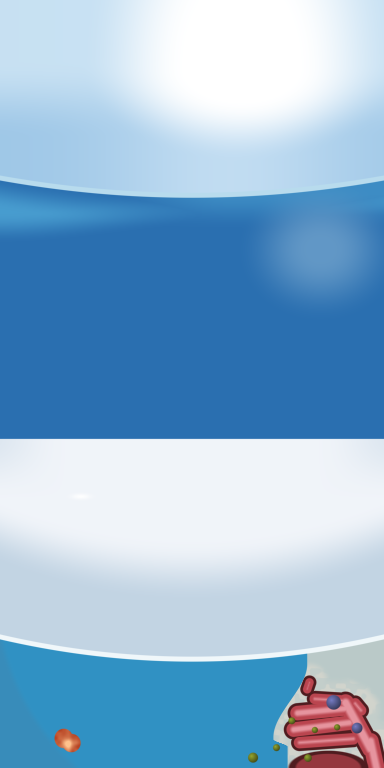
Write a Shadertoy shader that draws this background.

```glsl
const vec3 SKY_TOP = vec3(0.78, 0.88, 0.95);
const vec3 SKY_LOW = vec3(0.62, 0.78, 0.905);
const vec3 SKY_RIM = vec3(0.72, 0.86, 0.93);
const vec3 DEEP_BLUE = vec3(0.165, 0.435, 0.69);
const vec3 BAND_BLUE = vec3(0.28, 0.61, 0.81);
const vec3 HAZE_BLUE = vec3(0.42, 0.62, 0.79);
const vec3 PALE = vec3(0.94, 0.955, 0.975);
const vec3 PALE_SHADE = vec3(0.76, 0.83, 0.89);
const vec3 TEAL = vec3(0.19, 0.57, 0.765);
const vec3 BONE = vec3(0.73, 0.79, 0.785);
const vec3 BONE_LIGHT = vec3(0.82, 0.83, 0.80);
const vec3 TISSUE = vec3(0.73, 0.27, 0.31);
const vec3 TISSUE_LIGHT = vec3(0.90, 0.58, 0.62);
const vec3 DARK_RED = vec3(0.31, 0.11, 0.12);
const vec3 OLIVE = vec3(0.50, 0.56, 0.16);
const vec3 VIOLET = vec3(0.40, 0.42, 0.66);
const vec3 EMBER = vec3(0.72, 0.27, 0.14);
const vec3 EMBER_LIGHT = vec3(1.0, 0.76, 0.55);
const float PANEL_SPLIT = 1.143;
const float RIM_WIDTH = 0.013;

// Folds: segment ends, then radii
const vec4 FOLDS[8] = vec4[8](
    vec4(0.82, 1.820, 0.90, 1.825), vec4(0.775, 1.857, 0.90, 1.845),
    vec4(0.765, 1.90, 0.91, 1.882), vec4(0.78, 1.934, 0.92, 1.924),
    vec4(0.90, 1.83, 0.965, 1.95), vec4(0.965, 1.93, 0.985, 2.02),
    vec4(0.80, 1.795, 0.806, 1.777), vec4(0.925, 1.832, 0.94, 1.85));
const float FOLD_RADII[8] = float[8](0.014, 0.019, 0.019, 0.015, 0.022, 0.021, 0.011, 0.014);

// Beads: centre and radius; the first two are violet
const vec3 BEADS[8] = vec3[8](
    vec3(0.869, 1.829, 0.019), vec3(0.930, 1.896, 0.014),
    vec3(0.760, 1.877, 0.009), vec3(0.820, 1.901, 0.008),
    vec3(0.878, 1.894, 0.008), vec3(0.802, 1.974, 0.010),
    vec3(0.659, 1.973, 0.013), vec3(0.720, 1.947, 0.009));

float hash(vec2 p) {
    vec3 q = fract(vec3(p.xyx) * 0.1031);
    q += dot(q, q.yzx + 33.33);
    return fract((q.x + q.y) * q.z);
}

float noise(vec2 p) {
    vec2 i = floor(p), f = fract(p);
    f = f * f * (3.0 - 2.0 * f);
    return mix(mix(hash(i), hash(i + vec2(1, 0)), f.x),
               mix(hash(i + vec2(0, 1)), hash(i + vec2(1, 1)), f.x), f.y);
}

float segmentDistance(vec2 p, vec2 a, vec2 b) {
    vec2 ab = b - a;
    return length(p - a - ab * clamp(dot(p - a, ab) / dot(ab, ab), 0.0, 1.0));
}

float cover(float d, float aa) { return 1.0 - smoothstep(-aa, aa, d); }

vec3 skyPanel(vec2 p) {
    vec3 col = mix(SKY_TOP, SKY_LOW, smoothstep(0.16, 0.36, p.y));
    float centre = exp(-pow((p.x - 0.6) / 0.32, 2.0));
    col = mix(col, vec3(0.80, 0.89, 0.96), 0.75 * centre);
    vec2 q = (p - vec2(0.63, 0.18)) / vec2(0.40, p.y < 0.18 ? 0.65 : 0.23);
    return mix(col, vec3(1), 1.0 - smoothstep(0.35, 1.05, length(q)));
}

vec3 bluePanel(vec2 p, float arc) {
    float low = mix(0.635, 0.585, smoothstep(0.0, 0.6, p.x));
    float band = smoothstep(-0.01, 0.075, p.y - arc) * (1.0 - smoothstep(low - 0.08, low, p.y));
    band = max(band, 0.65 * smoothstep(0.25, 0.6, p.x) * (1.0 - smoothstep(0.50, 0.60, p.y)));
    vec3 col = mix(DEEP_BLUE, BAND_BLUE, band);
    float haze = 1.0 - smoothstep(0.03, 0.22, length((p - vec2(0.835, 0.65)) * vec2(1.0, 1.15)));
    return mix(col, HAZE_BLUE, 0.85 * haze);
}

vec3 palePanel(vec2 p) {
    float side = abs(2.0 * p.x - 1.0);
    float fade = p.y + 0.10 * side * side;
    vec3 col = mix(PALE, PALE_SHADE, smoothstep(1.41, 1.57, fade));
    float corner = smoothstep(0.65, 1.1, side) * (1.0 - smoothstep(1.14, 1.30, p.y));
    col = mix(col, PALE_SHADE, 0.45 * corner);
    vec2 glint = (p - vec2(0.211, 1.293)) / vec2(0.023, 0.007);
    return mix(col, vec3(1), 0.9 * exp(-dot(glint, glint)));
}

vec3 tealPanel(vec2 p, float aa) {
    float disc = length(p - vec2(0.62, 1.53)) - 0.63;
    vec3 col = mix(TEAL, vec3(0.22, 0.55, 0.73), smoothstep(-0.01, 0.01, disc));

    // Glowing lump made of two lobes
    vec2 e = p - vec2(0.175, 1.93);
    float lump = min(length((e + vec2(0.009, 0.007)) * vec2(1.0, 0.95)) - 0.024,
                     length(e - vec2(0.011, 0.005)) - 0.024);
    float heat = exp(-dot(e - vec2(0.004, 0.008), e - vec2(0.004, 0.008)) / 0.00025);
    vec3 ember = mix(EMBER, EMBER_LIGHT, clamp(heat + 0.4 * noise(p * 90.0) - 0.15, 0.0, 1.0));
    col = mix(col, ember, cover(lump, aa));

    // Bone backdrop with faint winding grain
    float edge = 0.80 - 0.088 * smoothstep(1.73, 1.92, p.y) + 0.037 * smoothstep(1.925, 1.945, p.y);
    float bone = cover(edge - p.x, aa);
    float folds = 1.0;
    for (int i = 0; i < 8; i++)
        folds = min(folds, segmentDistance(p, FOLDS[i].xy, FOLDS[i].zw) - FOLD_RADII[i]);
    float grain = smoothstep(0.35, 0.65, noise(p * 75.0));
    vec3 boneCol = mix(BONE, BONE_LIGHT, cover(folds - 0.035, 0.012) * (0.4 + 0.6 * grain));
    col = mix(col, boneCol, bone);

    // Tissue folds and the lower mound
    col = mix(col, DARK_RED, bone * cover(folds - 0.007, aa));
    vec3 flesh = mix(TISSUE, TISSUE_LIGHT, smoothstep(0.006, 0.017, -folds));
    col = mix(col, flesh, bone * cover(folds, aa));
    float mound = (length((p - vec2(0.855, 2.0)) / vec2(0.085, 0.037)) - 1.0) * 0.037;
    col = mix(col, DARK_RED, cover(mound - 0.008, aa));
    col = mix(col, mix(TISSUE, DARK_RED, 0.35), cover(mound, aa));

    // Shaded beads
    for (int i = 0; i < 8; i++) {
        vec2 b = (p - BEADS[i].xy) / BEADS[i].z;
        vec3 tint = i < 2 ? VIOLET : OLIVE;
        tint *= 1.15 - 0.45 * length(b + vec2(0.3, 0.3));
        col = mix(col, tint, cover((length(b) - 1.0) * BEADS[i].z, aa));
    }
    return col;
}

void mainImage(out vec4 fragColor, in vec2 fragCoord) {
    // One unit is the canvas width; y runs downward from the top
    vec2 uv = fragCoord / iResolution.xy;
    vec2 p = vec2(uv.x, 2.0 * (1.0 - uv.y));
    float aa = 1.5 / iResolution.y;
    float bow = pow(2.0 * p.x - 1.0, 2.0);
    float upperArc = 0.515 - 0.045 * bow;
    float lowerArc = 1.723 - 0.058 * bow;

    // Stack the panels and their curved rims
    vec3 col = mix(skyPanel(p), SKY_RIM, cover(upperArc - RIM_WIDTH - p.y, aa));
    col = mix(col, bluePanel(p, upperArc), cover(upperArc - p.y, aa));
    col = mix(col, palePanel(p), cover(PANEL_SPLIT - p.y, aa));
    col = mix(col, vec3(0.94, 0.97, 0.98), cover(lowerArc - RIM_WIDTH - p.y, aa));
    col = mix(col, tealPanel(p, aa), cover(lowerArc - p.y, aa));
    fragColor = vec4(col, 1.0);
}
```
